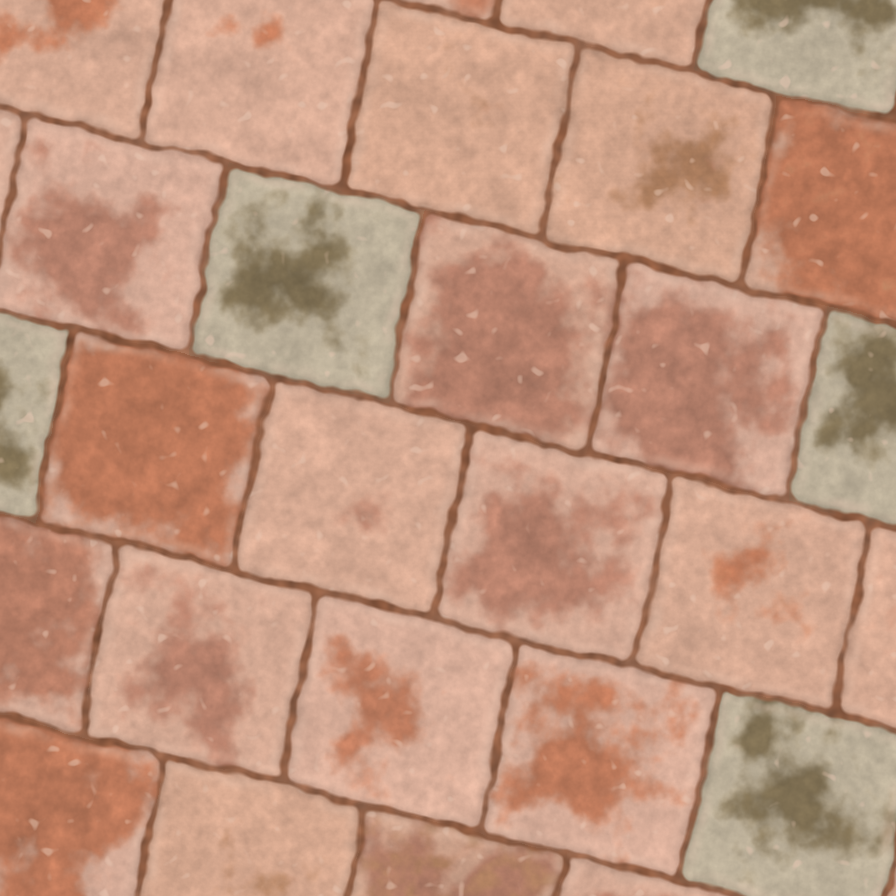
Give the GLSL for this texture, as a WebGL 1 fragment shader.

```glsl
precision highp float;
// Worn terracotta paving: slanted rows of square tiles, each row shifted along.
// A sheared grid gives the tiles, a modular formula their finish, and gradient
// noise the ragged stains, mottling, pale specks and wobbling earthy joints.
uniform vec2 u_resolution;

const vec2 PITCH = vec2(0.2337, 0.2266);   // tile step along the sheared axes
const vec2 TILE_SIZE = vec2(0.229, 0.220); // true side lengths
const vec2 ORIGIN = vec2(0.1888, -0.1068);
const float ROW_SHIFT = 0.426;             // sideways shift per row, in tiles

const vec3 PINK = vec3(0.86, 0.69, 0.61);
const vec3 PEACH = vec3(0.83, 0.65, 0.55);
const vec3 SAGE = vec3(0.75, 0.70, 0.61);
const vec3 RUST = vec3(0.71, 0.44, 0.32);
const vec3 MAUVE = vec3(0.68, 0.47, 0.39);
const vec3 UMBER = vec3(0.62, 0.45, 0.33);
const vec3 OLIVE = vec3(0.45, 0.39, 0.28);
const vec3 JOINT = vec3(0.53, 0.34, 0.24);
const vec3 DUST = vec3(0.91, 0.78, 0.70);

vec2 hash2(vec2 p) {
  p = vec2(dot(p, vec2(127.1, 311.7)), dot(p, vec2(269.5, 183.3)));
  return fract(sin(p) * 43758.55);
}

// Gradient noise, roughly -0.6 to 0.6
float noise(vec2 p) {
  vec2 i = floor(p), f = fract(p);
  vec2 w = f * f * f * (f * (f * 6.0 - 15.0) + 10.0);
  vec2 e = vec2(1.0, 0.0);
  float a = dot(hash2(i) * 2.0 - 1.0, f);
  float b = dot(hash2(i + e.xy) * 2.0 - 1.0, f - e.xy);
  float c = dot(hash2(i + e.yx) * 2.0 - 1.0, f - e.yx);
  float d = dot(hash2(i + e.xx) * 2.0 - 1.0, f - e.xx);
  return mix(mix(a, b, w.x), mix(c, d, w.x), w.y);
}

float fbm(vec2 p) {
  float sum = 0.0, amp = 0.6;
  for (int k = 0; k < 4; k++) {
    sum += amp * noise(p);
    p = mat2(1.6, 1.2, -1.2, 1.6) * p + 3.7;
    amp *= 0.5;
  }
  return sum;
}

vec2 wobble(vec2 p, float freq) {
  return vec2(noise(p * freq), noise(p * freq + 17.3));
}

// Distance inward from the rim of a rounded box
float insetDistance(vec2 p, vec2 halfSize, float radius) {
  vec2 q = abs(p) - halfSize + radius;
  return radius - length(max(q, 0.0)) - min(max(q.x, q.y), 0.0);
}

// Finish number 0 to 10 of a tile; 0 marks the sparse grey-green ones
float tileFinish(vec2 id) {
  float n = id.x * id.x - (1.0 + 2.0 * id.y) * id.x
          + (id.y - 1.0) * (3.0 + 8.0 * id.y);
  return floor(mod(n + 0.5, 11.0));
}

vec3 tileColor(vec2 p, vec2 local, vec2 id) {
  float finish = tileFinish(id);
  float grey = 1.0 - step(0.5, finish);
  float cover = mix(floor(mod(finish * 7.0 + 0.5, 11.0)) / 10.0, 0.5, grey);
  vec2 seed = hash2(id + 4.3);
  vec2 q = p + seed * 31.0;
  float blotch = fbm(q * 13.0);
  float mottle = fbm(q * 30.0 + 9.0);
  float grain = fbm(q * 85.0);

  // Pale body
  vec3 body = mix(mix(PINK, PEACH, seed.x), SAGE, grey);
  body *= 1.0 + 0.14 * blotch + 0.16 * mottle;

  // Stain spreading from near the middle, more of it where cover is high
  vec2 fromCenter = abs(local - (seed - 0.5) * 0.24);
  float rim = 0.5 - mix(max(fromCenter.x, fromCenter.y), length(fromCenter), 0.4);
  float stain = rim + 0.75 * cover - 0.62 + 0.85 * blotch + 0.3 * mottle;
  vec3 pigment = mix(RUST, MAUVE, smoothstep(0.25, 0.6, seed.y));
  pigment = mix(pigment, UMBER, smoothstep(0.7, 0.95, seed.x + 0.5 * mottle));
  pigment = mix(pigment, OLIVE, grey);
  pigment *= 1.0 + 0.3 * mottle + 0.15 * blotch;
  vec3 col = mix(body, pigment, 0.9 * smoothstep(-0.13, 0.17, stain));

  // Surface grain and chalky specks
  col *= 1.0 + 0.13 * grain;
  float speck = smoothstep(0.28, 0.5, noise(q * 62.0));
  return mix(col, DUST, 0.5 * speck);
}

void main() {
  vec2 p = gl_FragCoord.xy / min(u_resolution.x, u_resolution.y);
  p.y = 1.0 - p.y;
  vec2 bent = p + 0.008 * wobble(p, 13.0) + 0.005 * wobble(p, 48.0);

  // Sheared grid with sliding rows
  vec2 grid = vec2(bent.x + 0.2 * bent.y, bent.y - 0.242 * bent.x);
  grid = (grid - ORIGIN) / PITCH;
  grid.x -= ROW_SHIFT * floor(grid.y);
  vec2 id = floor(grid);
  vec2 local = grid - id - 0.5;
  vec3 col = tileColor(p, local, id);

  // Dusty rim, soft grime, then the joint itself
  float inset = insetDistance(local * TILE_SIZE, TILE_SIZE * 0.5, 0.012);
  float wear = fbm(p * 22.0 + 5.0);
  float rimDust = smoothstep(0.004, 0.009, inset) * (1.0 - smoothstep(0.009, 0.022, inset));
  col = mix(col, DUST, rimDust * clamp(0.16 + 0.7 * wear, 0.0, 0.5));
  col *= 1.0 - 0.12 * (1.0 - smoothstep(0.0, 0.014, inset));
  float halfWidth = 0.0036 + 0.004 * wear;
  float soft = max(0.0022, 1.0 / min(u_resolution.x, u_resolution.y));
  float joint = 1.0 - smoothstep(halfWidth - soft, halfWidth + soft, inset);
  vec3 earth = JOINT * (1.0 + 0.35 * noise(p * 75.0));
  col = mix(col, earth, joint * clamp(0.85 + 0.6 * wear, 0.4, 1.0));

  gl_FragColor = vec4(clamp(col, 0.0, 1.0), 1.0);
}
```
